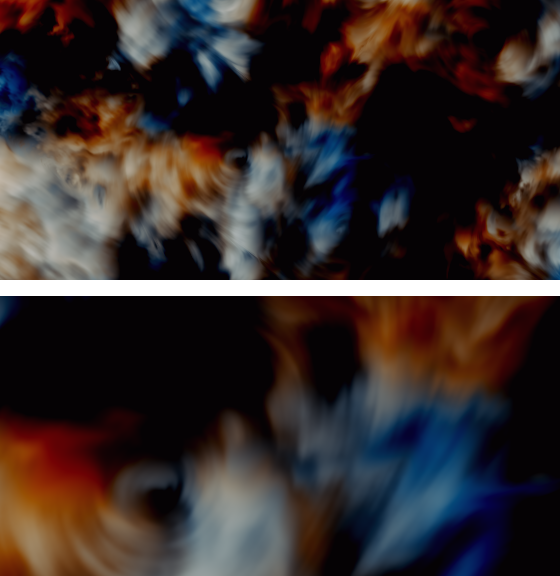
Top: the whole. Bottom: its middle third, enlarged.
Give the GLSL for this texture, as a WebGL 1 fragment shader.

```glsl
precision highp float;
uniform vec2 u_resolution;

const float CLOUD_SCALE = 3.5;    // cloud cells per canvas height
const float TINT_SCALE = 3.0;
const float LIGHT_MEAN = 0.10;    // below zero falls to black
const float LIGHT_GAIN = 2.4;
const float TINT_MEAN = 0.035;    // positive is warm, negative is cool
const float TINT_GAIN = 1.25;
const float PALE_GREEN = 0.05;    // green lift of the palest areas
const float WARP_SCALE = 2.6;
const float WARP_AMOUNT = 0.16;
const float FLOW_SCALE = 2.3;
const float FLOW_EASE = 0.25;     // slows the flow near its centres
const float WISP_SCALE = 17.0;
const float WISP_GAIN = 1.25;
const float WISP_BEND = 0.15;     // how far wisps fray the cloud edges
const float WISP_STEP = 0.009;
const int WISP_STEPS = 14;
const float OCTAVE_FADE = 0.55;
const vec3 TINT_AXIS = vec3(1.0, -0.08, -0.95);
const vec3 BLACK_POINT = vec3(0.018, 0.006, 0.014);
const mat2 OCTAVE_TURN = mat2(0.8, 0.6, -0.6, 0.8);

float hash(vec2 cell) {
  vec3 h = fract(vec3(cell.xyx) * 0.1031);
  h += dot(h, h.yzx + 33.33);
  return fract((h.x + h.y) * h.z);
}

float noise(vec2 p) {
  vec2 cell = floor(p);
  vec2 f = fract(p);
  f = f * f * (3.0 - 2.0 * f);
  float low = mix(hash(cell), hash(cell + vec2(1.0, 0.0)), f.x);
  float high = mix(hash(cell + vec2(0.0, 1.0)), hash(cell + 1.0), f.x);
  return mix(low, high, f.y);
}

// Four rotated octaves, centred on zero
float fbm(vec2 p) {
  float sum = 0.0;
  float total = 0.0;
  float weight = 1.0;
  for (int i = 0; i < 4; i++) {
    sum += weight * noise(p);
    total += weight;
    p = OCTAVE_TURN * p * 2.03 + 17.3;
    weight *= OCTAVE_FADE;
  }
  return sum / total - 0.5;
}

// Direction along the contours of a smooth field
vec2 flow(vec2 p) {
  const float e = 0.05;
  p = OCTAVE_TURN * p * FLOW_SCALE + 41.0;
  float here = noise(p);
  vec2 slope = vec2(noise(p + vec2(e, 0.0)) - here, noise(p + vec2(0.0, e)) - here) / e;
  vec2 along = vec2(-slope.y, slope.x) * OCTAVE_TURN;
  return along / (length(along) + FLOW_EASE);
}

// Fine noise averaged along the flow, giving silky strands
float wisps(vec2 p) {
  float sum = 0.0;
  for (int i = 0; i < WISP_STEPS; i++) {
    sum += fbm(p * WISP_SCALE + 90.0);
    p += WISP_STEP * flow(p);
  }
  return sum / float(WISP_STEPS);
}

// Rounds off highlights and clips shadows
vec3 softClip(vec3 c) {
  c = max(c, 0.0);
  return c / sqrt(1.0 + c * c);
}

void main() {
  vec2 p = gl_FragCoord.xy / u_resolution.y;
  float wisp = wisps(p);

  // Bend the clouds broadly, then fray them with the strands
  vec2 bend = vec2(noise(p * WARP_SCALE + 5.0), noise(p * WARP_SCALE + 63.0)) - 0.5;
  vec2 q = p + WARP_AMOUNT * bend + WISP_BEND * wisp;

  float light = LIGHT_MEAN + LIGHT_GAIN * fbm(q * CLOUD_SCALE + 11.0);
  light += WISP_GAIN * wisp;
  float tint = TINT_MEAN + TINT_GAIN * fbm(q * TINT_SCALE + 140.0);

  // Pale areas lose some tint and turn faintly green
  float pale = smoothstep(0.2, 0.7, light);
  tint *= 1.0 - 0.5 * pale;
  vec3 color = light + tint * TINT_AXIS + vec3(0.0, PALE_GREEN * pale, 0.0);

  gl_FragColor = vec4(BLACK_POINT + softClip(color), 1.0);
}
```
